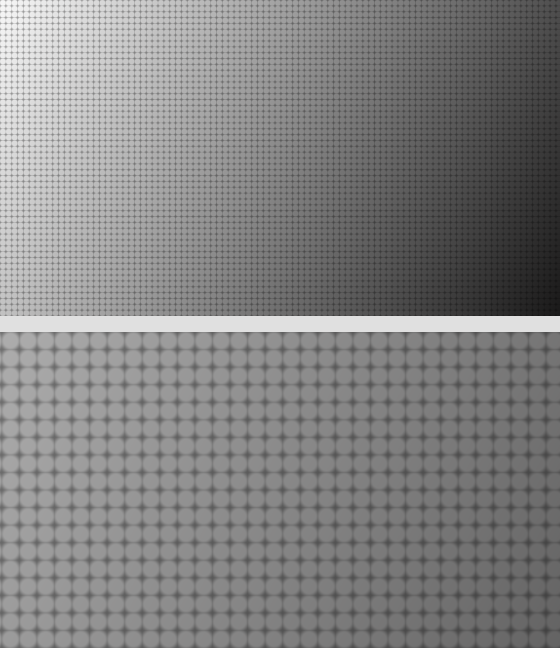
Top: the whole. Bottom: its middle third, enlarged.
Give the GLSL for this pattern, as a Shadertoy shader.

```glsl
// A square grid of soft round dots, 96 across and 54 down, over a grey ramp.
// The ramp runs along the diagonal from the bright upper left to the dark lower
// right; the four-pointed gaps between dots are a darker shade of the same ramp.

const float ROWS = 54.0;                     // dots down the canvas
const float DOT_RADIUS = 0.53;               // in cell units
const float DOT_SOFTNESS = 0.17;             // half width of the blurred rim, in cells
const float GAP_SHADE = 0.65;                // gap brightness relative to the dots
const vec3 LIGHT = vec3(0.97, 0.97, 0.97);
const vec3 DARK = vec3(0.1, 0.097, 0.097);

// Position along the line from start to end, 0 to 1.
float rampPosition(vec2 point, vec2 start, vec2 end) {
    vec2 axis = end - start;
    return clamp(dot(point - start, axis) / dot(axis, axis), 0.0, 1.0);
}

// Coverage of a disc centred in each unit cell, with a soft edge.
float dotGrid(vec2 cellPoint, float radius, float softness) {
    float edge = length(fract(cellPoint) - 0.5) - radius;
    return 1.0 - smoothstep(-softness, softness, edge);
}

void mainImage(out vec4 fragColor, in vec2 fragCoord) {
    vec2 canvas = vec2(iResolution.x / iResolution.y, 1.0);
    vec2 point = fragCoord / iResolution.y;

    // Diagonal grey ramp
    float ramp = rampPosition(point, vec2(0.0, canvas.y), vec2(canvas.x, 0.0));
    vec3 color = mix(LIGHT, DARK, ramp);

    // Dots and the darker gaps between them
    float pixelInCells = ROWS / iResolution.y;
    float softness = max(DOT_SOFTNESS, 0.7 * pixelInCells);
    float coverage = dotGrid(point * ROWS, DOT_RADIUS, softness);
    color *= mix(GAP_SHADE, 1.0, coverage);

    fragColor = vec4(color, 1.0);
}
```
